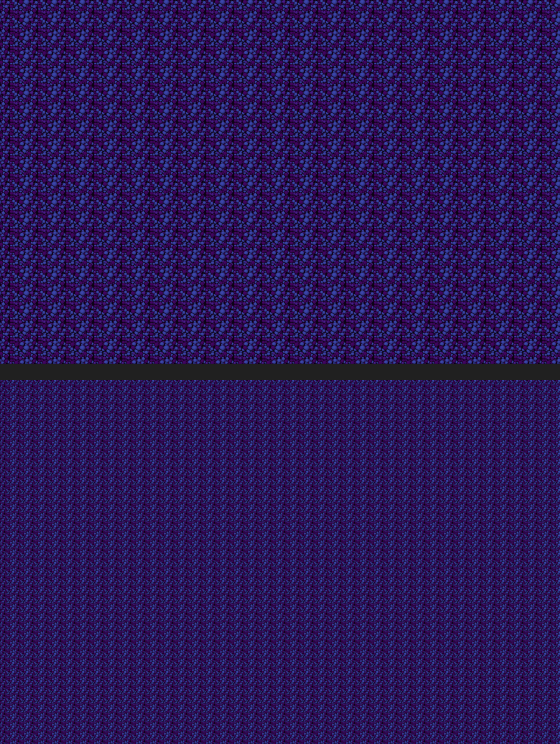
Top, the tile; bottom, the same tile 2 across and 2 down.
Reproduce this pattern procedurally as a Shadertoy shader.

```glsl
// Round pebbles in purple, violet and blue, heaped in a tile repeated 20 x 20.
// Two wrapped jittered grids of spheres are stacked: large ones in front, small
// ones filling the gaps. Hash and wrapped gradient noise choose the colours.

const float TAU = 6.28319;
const vec2 REPEATS = vec2(20.0, 20.0);
const vec2 FRONT_GRID = vec2(6.0, 4.0); // large pebbles in one tile
const vec2 BACK_GRID = vec2(9.0, 7.0);  // small pebbles in one tile
const vec2 ZONES = vec2(3.0, 2.0);      // noise periods in one tile
const vec2 BIG_PEBBLE = vec2(5.0, 3.0); // front cell of the largest pebble
const int SAMPLES = 3;                  // per axis, for smooth edges

const vec3 GAP = vec3(0.045, 0.01, 0.075);
const vec3 PURPLE_RIM = vec3(0.14, 0.02, 0.23);
const vec3 PURPLE_LIT = vec3(0.27, 0.02, 0.40);
const vec3 VIOLET_RIM = vec3(0.15, 0.04, 0.28);
const vec3 VIOLET_LIT = vec3(0.30, 0.12, 0.58);
const vec3 BLUE_RIM = vec3(0.12, 0.11, 0.34);
const vec3 BLUE_LIT = vec3(0.24, 0.29, 0.70);

struct Pebble { vec2 id; vec2 offset; float radius; float edge; };

vec3 hash3(vec2 p) {
    vec3 q = fract(p.xyx * vec3(0.1031, 0.1030, 0.0973) + 0.137);
    q += dot(q, q.yxz + 33.33);
    return fract((q.xxy + q.yzz) * q.zyx);
}

// Contribution of one lattice corner, with the corner wrapped to the period.
float cornerNoise(vec2 corner, vec2 p, vec2 period) {
    float angle = TAU * hash3(mod(corner, period) + 41.0).x;
    return dot(vec2(cos(angle), sin(angle)), p - corner);
}

float gradientNoise(vec2 p, vec2 period) {
    vec2 i = floor(p), f = p - i;
    vec2 u = f * f * f * (f * (f * 6.0 - 15.0) + 10.0);
    vec2 e = vec2(1.0, 0.0);
    float low = mix(cornerNoise(i, p, period), cornerNoise(i + e.xy, p, period), u.x);
    float high = mix(cornerNoise(i + e.yx, p, period), cornerNoise(i + e.xx, p, period), u.x);
    return mix(low, high, u.y);
}

// Centre in the cell (xy) and radius in tile heights (z).
vec3 pebbleShape(vec2 id, vec2 radii, float jitter, float seed) {
    vec3 h = hash3(id + seed);
    return vec3(0.5 + (h.xy - 0.5) * jitter, mix(radii.x, radii.y, h.z));
}

// Foremost sphere of one layer; its edge is negative outside every sphere.
Pebble findPebble(vec2 tilePos, float aspect, vec2 grid, vec2 radii, float jitter, float seed, vec2 bigId) {
    vec2 p = tilePos * grid, cell = floor(p);
    vec2 cellSize = vec2(aspect, 1.0) / grid;
    float best = -9.0, second = -9.0;
    Pebble found = Pebble(vec2(0.0), vec2(0.0), 1.0, -1.0);
    for (int y = -1; y <= 1; y++)
    for (int x = -1; x <= 1; x++) {
        vec2 neighbour = cell + vec2(x, y);
        vec2 id = mod(neighbour, grid);
        vec3 shape = pebbleShape(id, radii, jitter, seed);
        if (distance(id, bigId) < 0.5) shape = vec3(0.67, 0.56, 0.16);
        vec2 d = (p - neighbour - shape.xy) * cellSize;
        float power = shape.z * shape.z - dot(d, d);
        second = max(second, min(power, best));
        if (power > best) {
            best = power;
            found = Pebble(id, d, shape.z, 0.0);
        }
    }
    float seam = (best - second) / (2.0 * cellSize.y);
    found.edge = min(found.radius - length(found.offset), seam);
    return found;
}

// Mostly random hue, with a faint blue column by the tile's side.
float pebbleHue(vec2 id, vec2 grid, float seed) {
    vec2 t = (id + 0.5) / grid;
    float column = 0.05 * cos(TAU * (t.x - 0.95));
    float zone = 0.15 * gradientNoise(t * ZONES, ZONES);
    float grain = 0.66 * (hash3(id + seed + 12.0).y - 0.5);
    return 0.46 + column + zone + grain;
}

vec3 pebbleColour(float hue, float light) {
    vec3 purple = mix(PURPLE_RIM, PURPLE_LIT, light);
    vec3 violet = mix(VIOLET_RIM, VIOLET_LIT, light);
    vec3 blue = mix(BLUE_RIM, BLUE_LIT, light);
    vec3 colour = mix(purple, violet, smoothstep(0.35, 0.42, hue));
    return mix(colour, blue, smoothstep(0.52, 0.58, hue));
}

// Dark rim around a dome lit from the upper left.
vec3 shadePebble(Pebble pebble, float hue) {
    vec2 n = pebble.offset / pebble.radius;
    float light = 0.9 + 0.35 * dot(n, vec2(-0.5, 0.85)) - 0.6 * dot(n, n);
    vec3 colour = pebbleColour(hue, clamp(light, 0.0, 1.0));
    return mix(GAP, colour, smoothstep(0.0, 0.026, pebble.edge));
}

vec3 pebbles(vec2 tilePos, float aspect) {
    Pebble front = findPebble(tilePos, aspect, FRONT_GRID, vec2(0.09, 0.135), 0.62, 7.0, BIG_PEBBLE);
    if (front.edge > 0.0) {
        float big = distance(front.id, BIG_PEBBLE) < 0.5 ? 0.4 : 0.0;
        return shadePebble(front, pebbleHue(front.id, FRONT_GRID, 7.0) + big);
    }
    Pebble back = findPebble(tilePos, aspect, BACK_GRID, vec2(0.075, 0.105), 0.6, 23.0, vec2(-9.0));
    return shadePebble(back, pebbleHue(back.id, BACK_GRID, 23.0));
}

void mainImage(out vec4 fragColor, in vec2 fragCoord) {
    float aspect = iResolution.x / iResolution.y * REPEATS.y / REPEATS.x;
    vec3 sum = vec3(0.0);
    for (int y = 0; y < SAMPLES; y++)
    for (int x = 0; x < SAMPLES; x++) {
        vec2 shift = (vec2(x, y) + 0.5) / float(SAMPLES) - 0.5;
        vec2 uv = (fragCoord + shift) / iResolution.xy;
        sum += pebbles(fract(uv * REPEATS), aspect);
    }
    fragColor = vec4(sum / float(SAMPLES * SAMPLES), 1.0);
}
```
